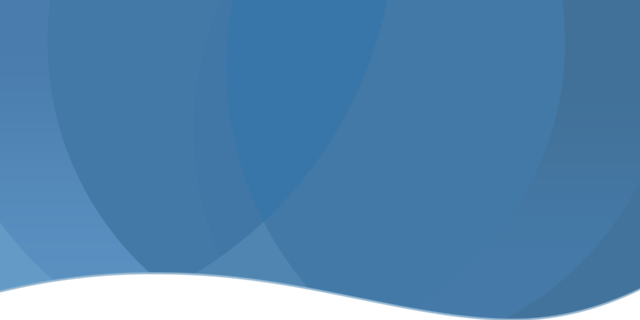
Reproduce this background procedurally as a WebGL 1 fragment shader.

```glsl
precision highp float;

uniform vec2 u_resolution;

// Discs: centre x, centre y, radius, in canvas heights
const vec3 DISC_MAIN = vec3(1.125, 0.870, 0.977);
const vec3 DISC_INNER = vec3(1.594, 0.596, 0.990);
const vec3 DISC_RIGHT = vec3(1.770, 0.792, 1.063);
const vec3 DISC_LEFT = vec3(-0.055, 1.250, 1.289);
const vec3 DISC_WIDE = vec3(0.792, 0.872, 0.974);

// Colours
const vec3 MID_BLUE = vec3(0.260, 0.475, 0.655);
const vec3 LEFT_TOP = vec3(0.290, 0.490, 0.680);
const vec3 LEFT_BOTTOM = vec3(0.350, 0.565, 0.755);
const vec3 CORNER_BLUE = vec3(0.390, 0.605, 0.775);
const vec3 LENS_BLUE = vec3(0.220, 0.462, 0.665);
const vec3 WEDGE_BLUE = vec3(0.310, 0.520, 0.690);
const vec3 CRESCENT_BLUE = vec3(0.250, 0.468, 0.652);
const vec3 RIGHT_TOP = vec3(0.255, 0.442, 0.595);
const vec3 RIGHT_BOTTOM = vec3(0.270, 0.478, 0.660);
const vec3 EDGE_DARK = vec3(0.260, 0.452, 0.615);
const vec3 RIM_BLUE = vec3(0.590, 0.720, 0.820);
const vec3 WHITE = vec3(1.0);

// Wave: crest and trough positions, shape of the slopes, rim thickness
const vec2 CREST = vec2(0.469, 0.149);
const vec2 TROUGH = vec2(1.605, 0.004);
const float SLOPE_SKEW = 1.15;
const float LEFT_BEND = 0.26;
const float RIGHT_BEND = 0.61;
const float RIM_WIDTH = 0.006;

// Coverage of a disc, softened over one pixel
float disc(vec2 p, vec3 shape, float pixel) {
    float d = length(p - shape.xy) - shape.z;
    return 1.0 - smoothstep(-pixel, pixel, d);
}

// Height of the white wave: a skewed slope with a parabola at each end
float waveHeight(float x) {
    float t = clamp((x - CREST.x) / (TROUGH.x - CREST.x), 0.0, 1.0);
    float y = mix(CREST.y, TROUGH.y, smoothstep(0.0, 1.0, pow(t, SLOPE_SKEW)));
    float before = max(CREST.x - x, 0.0);
    float after = max(x - TROUGH.x, 0.0);
    return y - LEFT_BEND * before * before + RIGHT_BEND * after * after;
}

void main() {
    vec2 p = gl_FragCoord.xy / u_resolution * vec2(2.0, 1.0);
    float pixel = 1.0 / u_resolution.y;

    float inMain = disc(p, DISC_MAIN, pixel);
    float inInner = disc(p, DISC_INNER, pixel);
    float inRight = disc(p, DISC_RIGHT, pixel);
    float inLeft = disc(p, DISC_LEFT, pixel);
    float inWide = disc(p, DISC_WIDE, pixel);
    float rightSide = step(1.0, p.x);

    // Overlaps in the middle
    vec3 color = MID_BLUE;
    color = mix(color, CRESCENT_BLUE, inInner * inLeft);
    color = mix(color, LENS_BLUE, inRight * inLeft);
    color = mix(color, WEDGE_BLUE, (1.0 - inRight) * (1.0 - inLeft));

    // Pale left side and its brighter corner
    float leftSide = 1.0 - rightSide;
    vec3 leftColor = mix(LEFT_BOTTOM, LEFT_TOP, smoothstep(0.1, 0.9, p.y));
    color = mix(color, leftColor, (1.0 - inMain) * leftSide);
    color = mix(color, CORNER_BLUE, (1.0 - inWide) * leftSide);

    // Shaded right side and its outer edge
    vec3 rightColor = mix(RIGHT_BOTTOM, RIGHT_TOP, smoothstep(0.1, 0.8, p.y));
    color = mix(color, rightColor, (1.0 - inWide) * rightSide);
    color = mix(color, EDGE_DARK, (1.0 - inMain) * rightSide);

    // White wave under a thin pale rim
    float above = p.y - waveHeight(p.x);
    color = mix(RIM_BLUE, color, smoothstep(-pixel, pixel, above));
    color = mix(WHITE, color, smoothstep(-pixel, pixel, above + RIM_WIDTH));

    gl_FragColor = vec4(color, 1.0);
}
```
